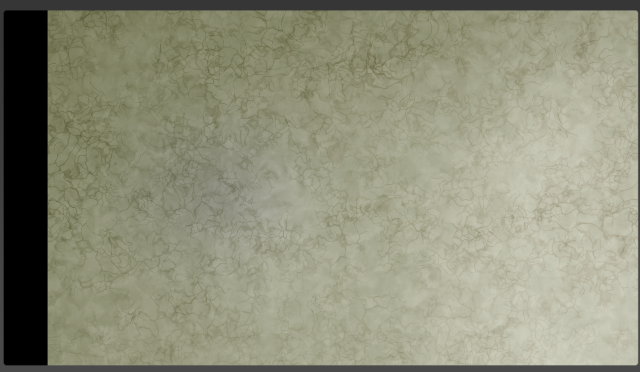
Write a WebGL 2 fragment shader that draws this texture.

```glsl
#version 300 es
precision highp float;

// A sheet of crinkled olive-to-silver parchment in a dark frame, black strip at left.
// Broad gradients and soft glows set the tone; warped cellular borders, broken up
// by smooth noise, form the creases. Lengths are in canvas heights.

uniform vec2 u_resolution;
out vec4 outColor;

const vec3 OLIVE = vec3(0.40, 0.41, 0.27);
const vec3 SILVER = vec3(0.80, 0.80, 0.735);
const float EDGE = 0.0025;

vec2 hash2(vec2 p) {
  vec3 q = fract(p.xyx * vec3(0.1031, 0.1030, 0.0973));
  q += dot(q, q.yzx + 33.33);
  return fract((q.xx + q.yz) * q.zy);
}

float smoothNoise(vec2 p) {
  vec2 cell = floor(p), f = fract(p);
  f = f * f * (3.0 - 2.0 * f);
  float low = mix(hash2(cell).x, hash2(cell + vec2(1, 0)).x, f.x);
  float high = mix(hash2(cell + vec2(0, 1)).x, hash2(cell + vec2(1, 1)).x, f.x);
  return mix(low, high, f.y);
}

float layeredNoise(vec2 p) {
  float sum = 0.0, weight = 0.5;
  for (int i = 0; i < 4; i++) {
    sum += weight * smoothNoise(p);
    p = mat2(1.6, 1.2, -1.2, 1.6) * p + 7.3;
    weight *= 0.5;
  }
  return sum / 0.9375;
}

// Bends space with noise so that straight cell borders become ragged.
vec2 warp(vec2 p, float amount) {
  vec2 bend = vec2(layeredNoise(p * 0.7 + 3.1), layeredNoise(p * 0.7 + 41.7));
  return p + amount * (bend - 0.5);
}

// Gap between the nearest and second nearest cell centre; zero on a border.
float cellGap(vec2 p) {
  vec2 cell = floor(p);
  float nearest = 9.0, second = 9.0;
  for (int y = -1; y <= 1; y++)
    for (int x = -1; x <= 1; x++) {
      vec2 c = cell + vec2(x, y);
      float d = length(c + hash2(c) - p);
      second = min(second, max(nearest, d));
      nearest = min(nearest, d);
    }
  return second - nearest;
}

// Broken dark creases, 0 to 1.
float creases(vec2 p, float scale, float width) {
  vec2 q = p * scale;
  float line = 1.0 - smoothstep(0.0, width, cellGap(warp(q, 2.6)));
  return line * smoothstep(0.32, 0.62, layeredNoise(q * 0.55 + 19.0));
}

float glow(vec2 p, vec2 centre, vec2 size) {
  vec2 d = (p - centre) / size;
  return exp(-dot(d, d));
}

float boxDistance(vec2 p, vec2 low, vec2 high, float radius) {
  vec2 d = abs(p - 0.5 * (low + high)) - 0.5 * (high - low) + radius;
  return length(max(d, 0.0)) + min(max(d.x, d.y), 0.0) - radius;
}

// Overall light of the sheet; s runs from 0 to 1 on both axes.
float sheetTone(vec2 s) {
  float tone = mix(mix(0.56, 0.74, s.x), mix(0.45, 0.59, s.x), s.y);
  tone += 0.10 * glow(s, vec2(0.87, 0.62), vec2(0.17, 0.28));
  tone += 0.05 * glow(s, vec2(0.83, 0.15), vec2(0.16, 0.30));
  tone += 0.05 * glow(s, vec2(0.52, 0.42), vec2(0.32, 0.38));
  tone -= 0.05 * glow(s, vec2(0.28, 0.50), vec2(0.09, 0.12));
  return tone;
}

vec3 parchment(vec2 p, vec2 s) {
  float tone = sheetTone(s) + 0.06 * (layeredNoise(p * 4.0) - 0.5);
  float strength = 0.65 + 0.7 * smoothNoise(p * 5.0 + 11.0);
  strength *= mix(0.65, 1.0, smoothstep(0.0, 0.45, s.y));
  tone += 0.10 * (layeredNoise(warp(p * 42.0, 2.0)) - 0.5);
  float fine = creases(p, 38.0, 0.30);
  float coarse = creases(p + 5.0, 19.0, 0.16);
  tone += 0.018 - strength * (0.058 * fine + 0.060 * coarse);
  vec3 colour = mix(OLIVE, SILVER, (tone - 0.40) / 0.40);
  // Grey stain and slightly warm creases.
  colour.b += 0.05 * glow(s, vec2(0.29, 0.48), vec2(0.14, 0.2));
  colour.r += 0.015 * strength * max(fine, coarse) * s.x;
  return colour;
}

void main() {
  vec2 p = gl_FragCoord.xy / u_resolution.y;
  float aspect = u_resolution.x / u_resolution.y;
  vec2 low = vec2(0.010, 0.018), high = vec2(aspect - 0.005, 0.972);
  float sheetLeft = 0.128;
  vec2 s = (p - vec2(sheetLeft, low.y)) / (high - vec2(sheetLeft, low.y));

  vec3 frame = vec3(mix(0.29, 0.21, smoothstep(0.0, 1.0, p.y)));
  float onSheet = smoothstep(-EDGE, EDGE, p.x - sheetLeft);
  vec3 panel = mix(vec3(0.0), parchment(p, s), onSheet);
  float inside = smoothstep(EDGE, -EDGE, boxDistance(p, low, high, 0.008));
  outColor = vec4(mix(frame, panel, inside), 1.0);
}
```
